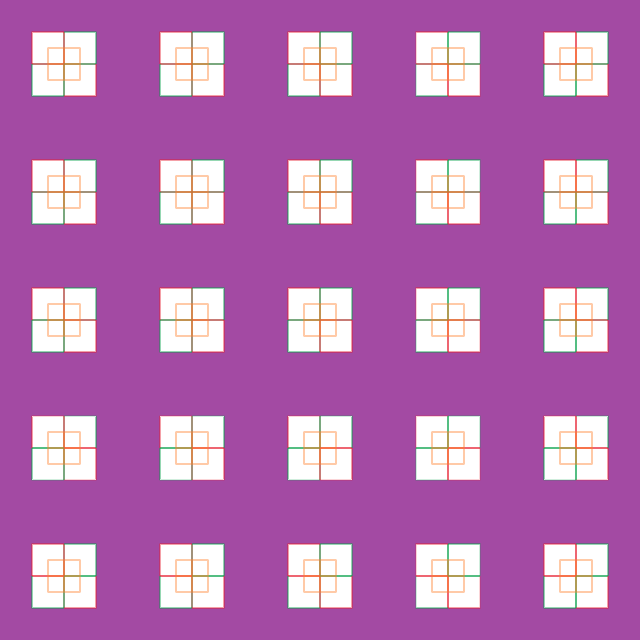
Write a WebGL 2 fragment shader that draws this pattern.

```glsl
#version 300 es
precision highp float;

uniform vec2 u_resolution;
out vec4 outColor;

const float REPEATS = 5.0;
const float TILE_HALF = 0.25;
const float INNER_HALF = 0.125;
const float EDGE_WIDTH = 0.0065;
const float ARM_WIDTH = 0.0105;

const vec3 PURPLE = vec3(0.64, 0.29, 0.64);
const vec3 WHITE = vec3(1.0);
const vec3 RED = vec3(0.90, 0.10, 0.17);
const vec3 GREEN = vec3(0.0, 0.62, 0.27);
const vec3 ORANGE = vec3(1.0, 0.50, 0.17);

// Signed distance to an axis-aligned square
float squareDistance(vec2 p, float halfSize) {
    vec2 d = abs(p) - halfSize;
    return length(max(d, 0.0)) + min(max(d.x, d.y), 0.0);
}

// Share of a pixel that lies inside a shape
float fillCoverage(float dist, float pixel) {
    return clamp(0.5 - dist / pixel, 0.0, 1.0);
}

// Share of a pixel covered by a line, exact even below one pixel
float lineCoverage(float dist, float width, float pixel) {
    float upper = min(dist + 0.5 * pixel, 0.5 * width);
    float lower = max(dist - 0.5 * pixel, -0.5 * width);
    return max(upper - lower, 0.0) / pixel;
}

// Red to green blend that swaps direction across the centre
vec3 armColor(float side, float blend) {
    return mix(RED, GREEN, side > 0.0 ? blend : 1.0 - blend);
}

// Two crossing lines clipped by a mask
float crossCoverage(vec2 p, float width, float pixel) {
    return max(lineCoverage(p.x, width, pixel), lineCoverage(p.y, width, pixel));
}

vec3 drawCell(vec2 p, vec2 blend, float pixel) {
    float tileDist = squareDistance(p, TILE_HALF);
    float tileMask = fillCoverage(tileDist, pixel);
    vec3 color = mix(PURPLE, WHITE, tileMask);

    // Central arms, blended differently in each row and column
    float vertical = lineCoverage(p.x, ARM_WIDTH, pixel) * tileMask;
    float horizontal = lineCoverage(p.y, ARM_WIDTH, pixel) * tileMask;
    color = mix(color, armColor(p.y, blend.x), vertical);
    color = mix(color, armColor(-p.x, blend.y), horizontal);

    // Outer edge, coloured by quadrant and fainter in one row and column
    vec3 quadrantColor = p.x * p.y < 0.0 ? RED : GREEN;
    float edgeBlend = abs(p.x) > abs(p.y) ? blend.x : blend.y;
    float edgeStrength = 1.0 - 0.55 * step(0.9, edgeBlend);
    float edge = lineCoverage(tileDist, EDGE_WIDTH, pixel);
    color = mix(color, quadrantColor, edge * edgeStrength);

    // Orange inner square with its own cross
    float innerDist = squareDistance(p, INNER_HALF);
    float innerLines = lineCoverage(innerDist, EDGE_WIDTH, pixel);
    float innerCross = crossCoverage(p, EDGE_WIDTH * 1.3, pixel);
    innerCross *= fillCoverage(innerDist, pixel);
    return mix(color, ORANGE, max(innerLines, innerCross));
}

void main() {
    vec2 grid = gl_FragCoord.xy / u_resolution * REPEATS;
    vec2 cell = floor(grid);
    float pixel = REPEATS / min(u_resolution.x, u_resolution.y);

    // Columns count from the left, rows from the top
    vec2 index = vec2(cell.x, REPEATS - 1.0 - cell.y);
    vec2 blend = mod(index + 1.0, REPEATS) / (REPEATS - 1.0);

    outColor = vec4(drawCell(fract(grid) - 0.5, blend, pixel), 1.0);
}
```
